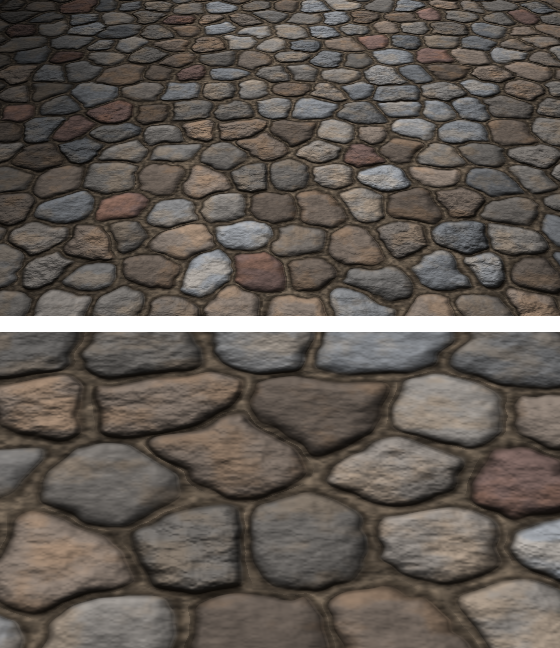
Top, the full canvas; bottom, a detail of the centre.
This texture is drawn by a WebGL 1 fragment shader. Its source:

```glsl
precision highp float;
uniform vec2 u_resolution;

const float FORESHORTEN = 0.5;  // shrinkage from near edge to far edge
const vec2 DENSITY = vec2(5.2, 14.5);
const vec2 JITTER = vec2(0.62, 0.56);
const float CORNER_SHARPNESS = 18.0;
const vec2 GAP_RANGE = vec2(0.015, 0.085);
const float BEVEL_WIDTH = 0.24;
const float STONE_HEIGHT = 0.13;
const vec3 LIGHT_DIR = vec3(-0.14, 0.56, 0.82);
const float EXPOSURE = 1.08;
const vec3 GREY_STONE = vec3(0.44, 0.425, 0.41);
const vec3 BROWN_STONE = vec3(0.42, 0.378, 0.345);
const vec3 BLUE_STONE = vec3(0.445, 0.455, 0.47);
const vec3 RED_STONE = vec3(0.43, 0.355, 0.335);
const vec3 MORTAR = vec3(0.345, 0.305, 0.26);
const vec3 SHADOW_TINT = vec3(0.045, 0.033, 0.02);

float hash(vec2 p) { return fract(sin(dot(p, vec2(127.1, 311.7))) * 43758.5453); }
vec2 hash2(vec2 p) { return vec2(hash(p), hash(p + 37.3)); }

float noise(vec2 p) {
  vec2 i = floor(p);
  vec2 f = fract(p);
  f = f * f * (3.0 - 2.0 * f);
  return mix(mix(hash(i), hash(i + vec2(1.0, 0.0)), f.x),
             mix(hash(i + vec2(0.0, 1.0)), hash(i + 1.0), f.x), f.y);
}

float fbm(vec2 p) {
  float sum = 0.0;
  float amp = 0.5;
  for (int i = 0; i < 4; i++) {
    sum += amp * noise(p);
    p = p * 2.07 + vec2(13.7, 5.1);
    amp *= 0.5;
  }
  return sum;
}

// Jittered stone centre, every other row shifted by half a stone
vec2 stoneCentre(vec2 cell) {
  float stagger = 0.5 * mod(cell.y, 2.0) - 0.25;
  return cell + 0.5 + vec2(stagger, 0.0) + JITTER * (hash2(cell) - 0.5);
}

// x: rounded distance inside the stone edge, yz: stone cell
vec3 stoneField(vec2 p) {
  p += 0.17 * (vec2(noise(p * 2.3), noise(p * 2.3 + 41.0)) - 0.5);
  p += 0.06 * (vec2(noise(p * 7.0), noise(p * 7.0 + 19.0)) - 0.5);
  vec2 cell = floor(p);
  vec2 base = cell;
  vec2 nearest = vec2(9.0);
  for (int k = 0; k < 9; k++) {
    vec2 c = base + vec2(mod(float(k), 3.0), floor((float(k) + 0.5) / 3.0)) - 1.0;
    vec2 d = stoneCentre(c) - p;
    if (dot(d, d) < dot(nearest, nearest)) {
      nearest = d;
      cell = c;
    }
  }
  float total = 0.0001;
  for (int j = -2; j <= 2; j++) {
    for (int i = -2; i <= 2; i++) {
      vec2 d = stoneCentre(cell + vec2(float(i), float(j))) - p;
      vec2 apart = d - nearest;
      if (dot(apart, apart) > 0.0001)
        total += exp(-CORNER_SHARPNESS * dot(0.5 * (d + nearest), normalize(apart)));
    }
  }
  float gap = mix(GAP_RANGE.x, GAP_RANGE.y, hash(cell + 8.4));
  return vec3(-log(total) / CORNER_SHARPNESS - gap, cell);
}

// Domed stone with a rough skin, above gritty mortar
float surfaceHeight(vec2 p, vec3 stone) {
  float t = 1.0 - clamp(stone.x / BEVEL_WIDTH, 0.0, 1.0);
  float roughness = mix(0.05, 0.17, pow(hash(stone.yz + 2.9), 2.0));
  float skin = mix(0.09, roughness, smoothstep(-0.02, 0.04, stone.x));
  return STONE_HEIGHT * (1.0 - t * t * t) + skin * fbm(p * vec2(4.5, 5.0));
}
float heightAt(vec2 p) { return surfaceHeight(p, stoneField(p)); }

vec3 stoneColour(vec2 cell) {
  float kind = hash(cell + 5.7);
  vec3 colour = mix(BROWN_STONE, GREY_STONE, smoothstep(0.2, 0.5, kind));
  colour = mix(colour, BLUE_STONE, smoothstep(0.62, 0.85, kind));
  colour = mix(colour, RED_STONE, step(kind, 0.06));
  return colour * mix(0.82, 1.17, hash(cell + 11.3));
}

void main() {
  // Ground plane in perspective
  vec2 uv = gl_FragCoord.xy / u_resolution;
  float aspect = u_resolution.x / u_resolution.y;
  float scale = 1.0 - FORESHORTEN * uv.y;
  vec2 p = vec2((uv.x - 0.5) * aspect, 1.0) * DENSITY / scale + vec2(20.0, 0.0);
  // Relief and lighting
  float delta = 0.02 / scale;
  vec3 stone = stoneField(p);
  float h = surfaceHeight(p, stone);
  vec2 slope = (vec2(heightAt(p + vec2(delta, 0.0)), heightAt(p + vec2(0.0, delta))) - h) / delta;
  float edgeSoftness = 0.016 / (scale * scale);
  float onStone = smoothstep(-edgeSoftness, edgeSoftness, stone.x);
  vec2 tilt = (hash2(stone.yz + 23.0) - 0.5) * 0.35 * onStone;
  vec3 normal = normalize(vec3(tilt - slope, 1.0));
  float diffuse = max(dot(normal, LIGHT_DIR), 0.0) / LIGHT_DIR.z;
  // Shade from the stone behind, and dirt in the joints
  float shade = smoothstep(0.02, 0.14, heightAt(p + vec2(-0.02, 0.1)) - h);
  float joint = 1.0 - smoothstep(0.0, 0.06, abs(stone.x + 0.005));
  // Stone and mortar colour
  float blotch = fbm(p * 2.6 + 70.0);
  float grit = noise(p * vec2(19.0, 15.0)) - 0.5;
  vec3 top = stoneColour(stone.yz) * (0.86 + 0.3 * blotch + 0.14 * grit);
  top *= mix(vec3(1.0), vec3(1.04, 0.98, 0.91), smoothstep(0.4, 0.65, blotch));
  vec3 bed = MORTAR * (0.72 + 0.5 * blotch + 0.5 * grit);
  vec3 colour = mix(bed, top, onStone) * (0.22 + 0.78 * diffuse);
  colour = mix(colour, SHADOW_TINT, 0.6 * shade * (1.0 - 0.6 * onStone));
  colour = mix(colour, SHADOW_TINT, 0.4 * joint);
  // Light falling off to the far left and towards the sides
  float farLeft = smoothstep(-0.1, 0.6, length((uv - vec2(0.0, 1.0)) * vec2(1.15, 0.6)));
  float sides = smoothstep(0.15, 0.62, abs(uv.x - 0.56));
  colour *= EXPOSURE * mix(0.4, 1.0, farLeft) * (1.0 - 0.24 * sides);
  gl_FragColor = vec4(colour, 1.0);
}
```
